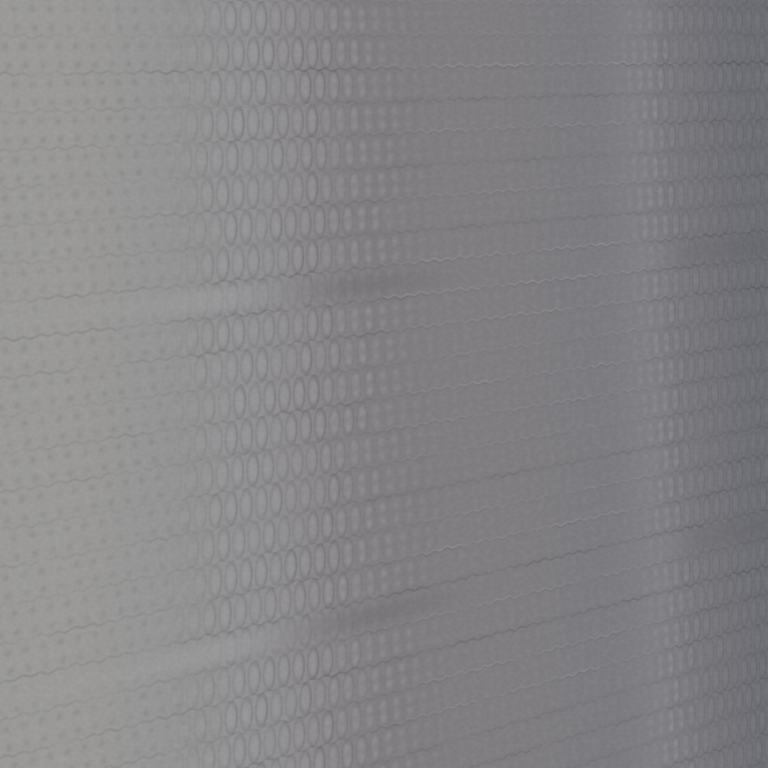
Write a three.js fragment shader that draws this texture.

```glsl
varying vec2 vUv;

const float COLUMN_WIDTH = 0.0235;
const float ROW_HEIGHT = 0.0495;
const float TURN = 0.5;
const float CONVERGE = 0.265;
const float CREASE_PERIOD = 10.0;

float hash(vec2 p) {
  p = fract(p * vec2(0.1031, 0.1137));
  p += dot(p, p.yx + 33.33);
  return fract((p.x + p.y) * p.x * 17.3);
}

// Distance to the nearest scattered point
float cellular(vec2 p) {
  vec2 cell = floor(p);
  float nearest = 1.0;
  for (int j = -1; j <= 1; j++) {
    for (int i = -1; i <= 1; i++) {
      vec2 id = cell + vec2(float(i), float(j));
      vec2 point = id + vec2(hash(id + 71.0), hash(id + 193.0));
      nearest = min(nearest, length(point - p));
    }
  }
  return nearest;
}

float band(float x, float start, float end, float soft) {
  return smoothstep(start - soft, start + soft, x)
       * (1.0 - smoothstep(end - soft, end + soft, x));
}

float spot(vec2 p, vec2 center, vec2 radius) {
  vec2 d = (p - center) / radius;
  return exp(-dot(d, d));
}

// Columns narrow to the right, rows converge to the right
vec2 weaveCoords(vec2 p) {
  float column = -log(1.0 - TURN * p.x) / (TURN * COLUMN_WIDTH);
  float row = (0.961 - p.y) / ((1.0 - CONVERGE * p.x) * ROW_HEIGHT) - 0.17;
  return vec2(column, row);
}

// Soft folds of light across the cloth
vec3 clothColor(float x) {
  vec3 color = mix(vec3(0.605, 0.603, 0.597), vec3(0.575, 0.57, 0.577), smoothstep(0.05, 0.34, x));
  color = mix(color, vec3(0.502, 0.494, 0.505), smoothstep(0.28, 0.56, x));
  color = mix(color, vec3(0.488, 0.484, 0.499), smoothstep(0.6, 0.8, x));
  color += 0.022 * spot(vec2(x, 0.0), vec2(0.85, 0.0), vec2(0.035, 1.0));
  return mix(color, vec3(0.435, 0.438, 0.462), smoothstep(0.85, 1.0, x));
}

// Open oval loop: dark rim, pale core
float loopRelief(vec2 q) {
  float d = length((q - 0.5) / vec2(0.38, 0.45));
  float rim = smoothstep(0.35, 0.0, abs(d - 1.0));
  float core = 1.0 - smoothstep(0.3, 0.85, d);
  return 0.018 * core - 0.055 * rim * (0.75 + 0.5 * (q.x - 0.5));
}

// Two raised beads in each cell
float beadRelief(vec2 q) {
  vec2 radius = vec2(0.27, 0.15);
  float beads = spot(q, vec2(0.47, 0.29), radius) + spot(q, vec2(0.53, 0.72), radius);
  return 0.05 * beads - 0.017;
}

// Short dark dashes between the loops
float dashRelief(vec2 q) {
  vec2 radius = vec2(0.2, 0.1);
  return -0.035 * (spot(q, vec2(0.45, 0.27), radius) + spot(q, vec2(0.6, 0.77), radius));
}

float weaveRelief(vec2 q, float x, float vary) {
  float relief = dashRelief(q) * (1.0 - smoothstep(0.18, 0.3, x)) * vary;
  relief += loopRelief(q) * band(x, 0.255, 0.46, 0.065) * vary;
  relief += beadRelief(q) * band(x, 0.43, 0.54, 0.06) * vary;
  relief += 0.22 * beadRelief(q) * band(x, 0.56, 0.8, 0.05) * vary;
  relief += 0.85 * beadRelief(q) * band(x, 0.835, 0.89, 0.025) * vary;
  return relief + 0.5 * loopRelief(q) * band(x, 0.86, 1.1, 0.03) * vary;
}

// Broken thread along each row boundary
float threadRelief(vec2 weave, float x) {
  float wobble = 0.035 * sin(weave.x * 6.283) + 0.02 * sin(weave.x * 2.3 + weave.y);
  float line = weave.y + wobble;
  float id = floor(line + 0.5);
  float offset = line - id;
  float strength = mix(0.35, 1.0, hash(vec2(id, 9.0)));
  float wear = 0.65 + 0.35 * sin(weave.x * 0.9 + id * 2.4) * sin(weave.x * 0.37 + id);
  float dark = smoothstep(0.07, 0.0, abs(offset));
  float light = smoothstep(0.06, 0.0, abs(offset + 0.06));
  float glint = band(x, 0.5, 0.86, 0.08) * step(0.4, hash(vec2(id, 23.0)));
  return strength * wear * (0.055 * light * glint - 0.06 * dark * (1.0 - 0.55 * glint));
}

// Smooth crease: pale on the left, shaded in the middle
float creaseShade(float x) {
  float pale = 0.022 * spot(vec2(x, 0.0), vec2(0.29, 0.0), vec2(0.12, 1.0));
  float shade = 0.045 * spot(vec2(x, 0.0), vec2(0.45, 0.0), vec2(0.1, 1.0));
  return pale - shade - 0.02 * smoothstep(0.84, 0.92, x);
}

void main() {
  vec2 weave = weaveCoords(vUv);
  float row = floor(weave.y);
  float foldX = vUv.x + 0.04 * (0.5 - vUv.y) * smoothstep(0.0, 0.8, vUv.x) * -1.0;
  vec2 shifted = weave + vec2(0.5 * mod(row, 2.0) + 0.2 * hash(vec2(row, 5.0)), 0.0);
  float vary = mix(0.65, 1.2, hash(floor(shifted) + 40.0));
  float inCrease = 1.0 - step(0.5, abs(mod(row, CREASE_PERIOD) - 7.0));
  float crease = inCrease * band(fract(weave.y), 0.2, 0.8, 0.18);

  float relief = weaveRelief(fract(shifted), foldX, vary) * (1.0 - 0.7 * crease);
  relief += threadRelief(weave, foldX) + crease * creaseShade(foldX);
  float grain = 0.024 * (cellular(vUv * vec2(150.0, 170.0) + 20.0) - 0.45);
  gl_FragColor = vec4(clothColor(foldX) + relief + grain, 1.0);
}
```
